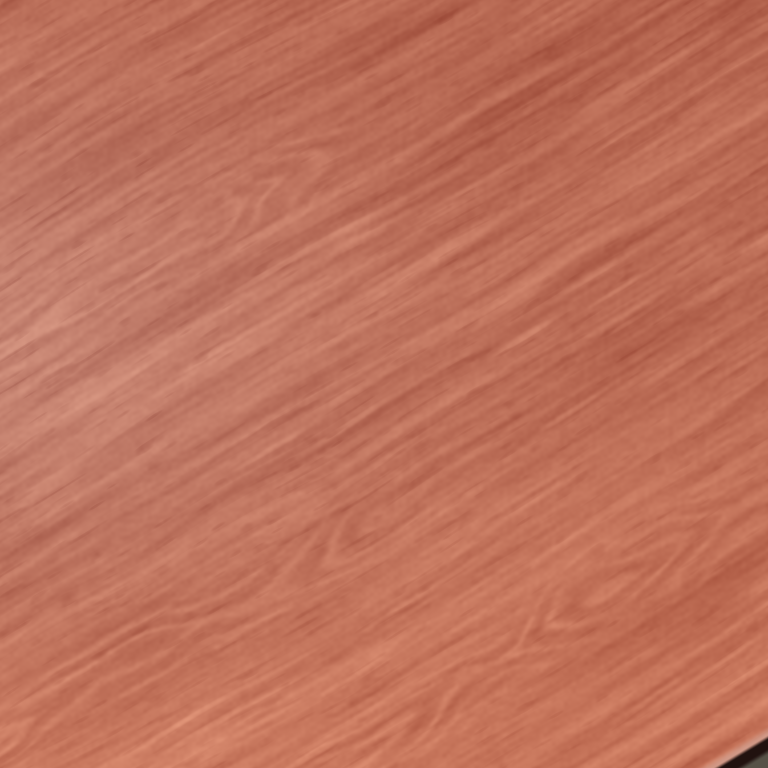
Write a Shadertoy shader that draws this texture.

```glsl
// Draws a reddish wood board with slanted grain, cathedral figures and a soft sheen.

const float GRAIN_ANGLE = 0.54;
const vec3 ORANGE_WOOD = vec3(0.790, 0.470, 0.365);
const vec3 RED_WOOD    = vec3(0.713, 0.402, 0.316);
const vec3 PALE_SHEEN  = vec3(0.785, 0.530, 0.460);
const vec3 GRAIN_TINT  = vec3(0.088, 0.100, 0.088);
const vec3 RIM_COLOR   = vec3(0.83, 0.64, 0.58);
const vec3 GAP_COLOR   = vec3(0.13, 0.07, 0.06);
const vec3 FLOOR_COLOR = vec3(0.34, 0.32, 0.28);
const vec3 FIGURE_LINES = vec3(-0.215, 0.031, 0.453); // heights across the grain
const float FIGURE_WIDTH = 0.027;
const float FIGURE_CONTRAST = 0.62;
const float FINE_CONTRAST = 0.50;
const float BOARD_EDGE = -0.479;

float hash(vec2 p) {
    return fract(sin(dot(p, vec2(127.1, 311.7))) * 43758.5453);
}

float noise(vec2 p) {
    vec2 i = floor(p), f = fract(p);
    f = f * f * (3.0 - 2.0 * f);
    return mix(mix(hash(i), hash(i + vec2(1, 0)), f.x),
               mix(hash(i + vec2(0, 1)), hash(i + vec2(1, 1)), f.x), f.y);
}

// Noise centred on zero
float wave(vec2 p) {
    return noise(p) - 0.5;
}

// Thin crests along the middle contour of the noise
float crest(vec2 p) {
    float r = 1.0 - abs(2.0 * noise(p) - 1.0);
    return r * r * r;
}

// Long fibres in several widths, stretched along x
float fibres(vec2 g) {
    float s = 0.50 * wave(g * vec2(1.3, 13.0));
    s += 0.48 * wave(g * vec2(2.2, 42.0) + 17.0);
    s += 0.70 * wave(g * vec2(4.0, 95.0) + 41.0);
    s += 0.62 * wave(g * vec2(9.0, 165.0) + 73.0);
    float lines = crest(g * vec2(2.2, 48.0) + 90.0) - crest(g * vec2(2.5, 40.0) + 157.0);
    return s + 0.30 * lines * smoothstep(0.25, 0.7, noise(g * vec2(2.5, 12.0) + 33.0));
}

// Nested, pointed rings along one line of the board; x is value, y is coverage
vec2 figure(vec2 g, float line, float seed) {
    float d = (g.y - line) / FIGURE_WIDTH;
    d += 1.1 * wave(vec2(g.x * 5.0, seed)) + 0.6 * wave(g * vec2(14.0, 35.0) + seed);
    float bend = 4.5 * noise(vec2(g.x * 5.0, seed + 5.0));
    float rings = 1.35 * sqrt(d * d + 0.05) + bend + 0.8 * wave(g * vec2(12.0, 35.0));
    float phase = 6.2832 * rings;
    float ridge = pow(0.5 + 0.5 * sin(phase), 2.5) - 0.32 - 0.25 * pow(0.5 - 0.5 * sin(phase + 0.6), 4.0);
    ridge *= 0.5 + 0.8 * noise(g * vec2(10.0, 40.0) + seed);
    float presence = smoothstep(0.12, 0.50, noise(vec2(g.x * 3.2, seed + 11.0)));
    return vec2(ridge, presence * exp(-0.5 * d * d));
}

void mainImage(out vec4 fragColor, in vec2 fragCoord) {
    vec2 uv = fragCoord / iResolution.xy;
    float c = cos(GRAIN_ANGLE), s = sin(GRAIN_ANGLE);
    vec2 board = vec2(c * uv.x + s * uv.y, c * uv.y - s * uv.x);

    // Gentle waviness of the grain
    vec2 g = board;
    g.y += 0.028 * wave(board * vec2(1.8, 3.0) + 3.0);
    g.y += 0.008 * wave(board * vec2(7.0, 14.0) + 9.0);

    // Broad tone: orange below, red above, pale sheen at the left
    vec3 color = mix(ORANGE_WOOD, RED_WOOD, smoothstep(0.0, 0.72, uv.y + 0.12 * (1.0 - uv.x)));
    vec2 glow = (uv - vec2(-0.02, 0.56)) / vec2(0.50, 0.37);
    float sheen = exp(-dot(glow, glow));
    color = mix(color, PALE_SHEEN, 0.92 * sheen);

    // Fibres give way to the cathedral figures
    float grain = fibres(g);
    for (int i = 0; i < 3; i++) {
        vec2 f = figure(g, FIGURE_LINES[i], 20.0 + 13.7 * float(i));
        grain = mix(grain, 0.40 * grain + FIGURE_CONTRAST * f.x, f.y);
    }

    // Sparse light streaks and short dark pores
    float streak = smoothstep(0.60, 0.92, noise(g * vec2(8.0, 95.0) + 130.0));
    streak *= smoothstep(0.35, 0.75, noise(g * vec2(3.0, 9.0) + 61.0));
    float pores = smoothstep(0.70, 0.96, noise(g * vec2(32.0, 170.0) + 210.0));
    grain += 0.55 * streak - (0.28 + 0.20 * sheen) * pores;

    // Fine mottling, long flecks and round specks
    float mottle = 0.6 * wave(board * vec2(75.0, 180.0) + 300.0);
    mottle += 0.5 * wave(uv * 190.0 + 400.0);
    grain += FINE_CONTRAST * mottle;
    color += GRAIN_TINT * grain;

    // Board edge with its pale rim, dark gap and the floor beyond
    float edge = board.y - BOARD_EDGE;
    color = mix(color, RIM_COLOR, 0.75 * (1.0 - smoothstep(0.002, 0.013, edge)));
    color = mix(color, GAP_COLOR, 1.0 - smoothstep(-0.004, 0.002, edge));
    color = mix(color, FLOOR_COLOR, 1.0 - smoothstep(-0.021, -0.013, edge));

    fragColor = vec4(color, 1.0);
}
```
